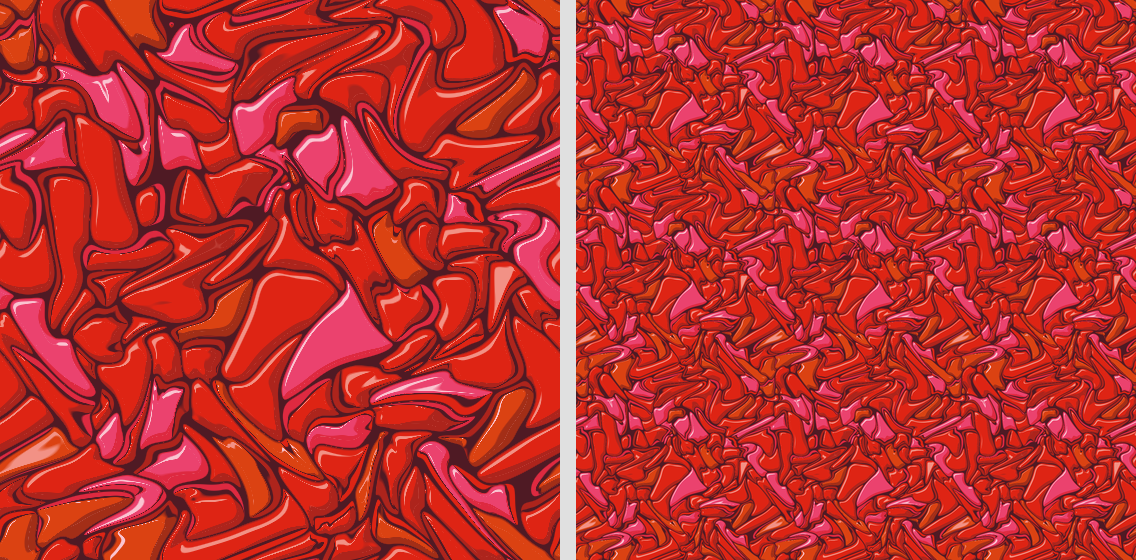
Left: one tile. Right: repeated 3 by 3.
Reproduce this pattern procedurally as a Shadertoy shader.

```glsl
// Glossy, bent blobs packed tightly over dark maroon gaps, seamlessly tiling.
// Each blob is a cell of a soft Voronoi field with stretched, curved metrics;
// the field's slope gives canvas distances and normals for strands and gloss.

const float TAU = 6.2831853;
const float CELLS = 11.0;

const vec3 MAROON = vec3(0.31, 0.10, 0.14);
const vec3 RED = vec3(0.87, 0.14, 0.08);
const vec3 ORANGE = vec3(0.86, 0.26, 0.07);
const vec3 PINK = vec3(0.92, 0.26, 0.43);
const vec3 RED_SHADE = vec3(0.68, 0.14, 0.11);
const vec3 ORANGE_SHADE = vec3(0.64, 0.18, 0.09);
const vec3 PINK_SHADE = vec3(0.87, 0.16, 0.25);
const vec3 SALMON = vec3(0.95, 0.57, 0.52);
const vec3 PALE = vec3(0.98, 0.77, 0.82);

vec2 hash2(vec2 p, float seed) {
    vec2 k = vec2(dot(p, vec2(127.1, 311.7)), dot(p, vec2(269.5, 183.3)));
    return fract(sin(k + seed * 17.17) * 43758.5453);
}

// Whole-number wave counts keep the flow periodic over the canvas.
vec2 flow(vec2 p) {
    p.x += 0.050 * sin(TAU * (2.0 * p.y + p.x) + 0.7);
    p.y += 0.048 * sin(TAU * (2.0 * p.x - p.y) + 2.1);
    p.x += 0.026 * sin(TAU * (4.0 * p.y - p.x) + 4.3);
    p.y += 0.024 * sin(TAU * (3.0 * p.x + 2.0 * p.y) + 1.2);
    p.x += 0.010 * sin(TAU * (7.0 * p.y + 3.0 * p.x) + 5.2);
    p.y += 0.010 * sin(TAU * (8.0 * p.x - 3.0 * p.y) + 3.4);
    return p;
}

// Squared length in a rotated, bent and stretched frame, less a size bonus.
float bentMetric(vec2 v, vec2 id) {
    vec2 turn = hash2(id, 2.0);
    vec2 form = hash2(id, 3.0);
    float angle = TAU * turn.x;
    float c = cos(angle), s = sin(angle);
    vec2 q = vec2(c * v.x + s * v.y, c * v.y - s * v.x);
    q.y += (turn.y - 0.5) * 1.5 * q.x * q.x;
    float stretch = mix(1.0, 1.6, form.x);
    q *= vec2(1.0 / stretch, stretch);
    return dot(q, q) - 0.36 * form.y;
}

// Positive inside a blob; the soft minimum of all rivals rounds its corners.
float blobField(vec2 uv, float sharpness, out vec2 owner) {
    vec2 p = flow(uv) * CELLS;
    vec2 base = floor(p);
    float nearest = 1e3;
    float rivals = 1e-9;
    owner = vec2(0.0);
    for (int j = -2; j <= 2; j++) {
        for (int i = -2; i <= 2; i++) {
            vec2 cell = base + vec2(float(i), float(j));
            vec2 id = mod(cell, CELLS);
            vec2 site = cell + 0.1 + 0.8 * hash2(id, 1.0);
            float m = bentMetric(p - site, id);
            rivals += exp(-sharpness * max(m, nearest));
            if (m < nearest) {
                nearest = m;
                owner = id;
            }
        }
    }
    return -log(rivals) / sharpness - nearest;
}

float cover(float d, float pixel) {
    return clamp(d / pixel + 0.5, 0.0, 1.0);
}

vec3 pickColour(float pick, vec3 red, vec3 orange, vec3 pink) {
    return pick < 0.62 ? red : (pick < 0.81 ? orange : pink);
}

void mainImage(out vec4 fragColor, in vec2 fragCoord) {
    vec2 uv = fragCoord / iResolution.xy;
    float pixel = 1.2 / iResolution.y;

    // Distance to the blob edge and outward normal, in canvas units.
    const float SHARPNESS = 7.0;
    const float STEP = 0.001;
    vec2 id, unused;
    float f = blobField(uv, SHARPNESS, id);
    vec2 slope = vec2(blobField(uv + vec2(STEP, 0.0), SHARPNESS, unused),
                      blobField(uv + vec2(0.0, STEP), SHARPNESS, unused)) - f;
    slope /= STEP;
    float steep = max(length(slope), 0.001);
    float depth = clamp(f / steep, -0.1, 0.1) - 0.0015;
    vec2 normal = -slope / steep;

    // A thin crescent strand peels off one side of most blobs.
    vec2 kind = hash2(id, 4.0);
    vec2 trait = hash2(id, 5.0);
    vec2 strandSide = vec2(cos(TAU * trait.x), sin(TAU * trait.x));
    float peel = smoothstep(-0.3, 0.7, dot(normal, strandSide));
    float strand = 0.019 * peel * step(0.3, trait.y);
    float body = depth - strand;

    // Lit from the upper left: shade on the far rim, a tapered gloss inside.
    float facing = dot(normal, normalize(vec2(-0.6, 0.8)));
    float shadeWidth = 0.002 + 0.017 * smoothstep(-0.2, 0.9, -facing);
    float glossWidth = 0.0042 * smoothstep(0.35, 0.95, facing);
    float gloss = glossWidth - abs(body - mix(0.009, 0.014, trait.y)) - 0.0006;

    vec3 fill = pickColour(kind.x, RED, ORANGE, PINK);
    vec3 shade = pickColour(kind.x, RED_SHADE, ORANGE_SHADE, PINK_SHADE);
    vec3 strandFill = pickColour(kind.y, RED_SHADE, RED, PINK_SHADE);
    vec3 shine = kind.x > 0.72 ? PALE : SALMON;

    vec3 colour = MAROON;
    float strandBand = min(depth, 0.62 * strand - depth) - 0.0005;
    colour = mix(colour, strandFill, cover(strandBand, pixel));
    vec3 surface = mix(shade, fill, cover(body - shadeWidth, pixel));
    surface = mix(surface, shine, cover(gloss, pixel));
    colour = mix(colour, surface, cover(body, pixel));
    fragColor = vec4(colour, 1.0);
}
```
